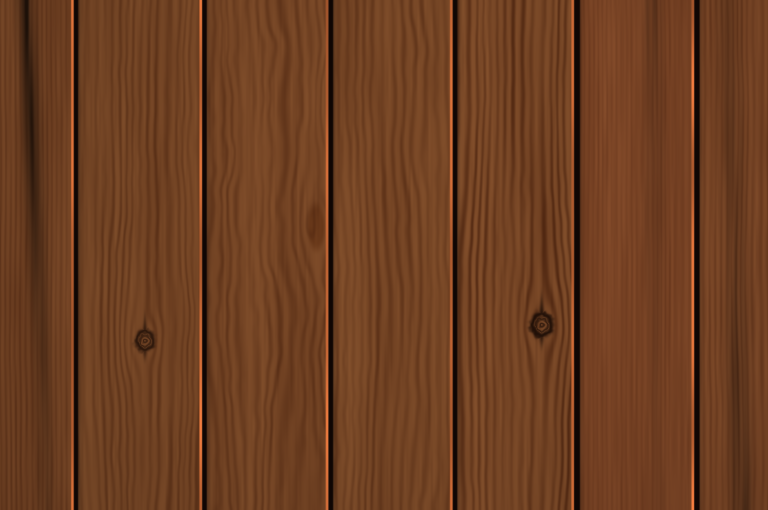
Reproduce this texture procedurally as a Shadertoy shader.

```glsl
// Seven upright stained wood planks with wavy grain, knots, dark gaps and lit orange edges.

float hash(vec2 p) {
    p = fract(p * vec2(0.1031, 0.1137));
    p += dot(p, p.yx + 33.33);
    return fract((p.x + p.y) * p.x * 17.0);
}

float noise(vec2 p) {
    vec2 c = floor(p), f = fract(p);
    f = f * f * (3.0 - 2.0 * f);
    return mix(mix(hash(c), hash(c + vec2(1, 0)), f.x),
               mix(hash(c + vec2(0, 1)), hash(c + vec2(1, 1)), f.x), f.y);
}

// Gap centres; the planks narrow slightly to the right.
float seamX(float n) { return 0.1484 + n * (0.2531 - 0.00211 * n); }

// Inverse of seamX: whole numbers fall on the gaps.
float plankCoord(float x) {
    return (0.2531 - sqrt(0.06406 - 0.00844 * (x - 0.1484))) / 0.00422;
}

// Per plank: lines per unit height, grain contrast, waviness, redness.
const vec4 planks[7] = vec4[7](
    vec4(100, 0.45, 0.15, 0.3), vec4(62, 0.65, 0.7, 0.1), vec4(46, 0.6, 1.5, 0.15),
    vec4(54, 0.6, 0.9, 0.1), vec4(60, 1.0, 0.6, 0.2), vec4(105, 0.25, 0.1, 0.9),
    vec4(92, 0.5, 0.2, 0.6));

// Knots: centre, radius, darkness. The pale one is a swirl in the grain.
const vec4 knots[3] = vec4[3](
    vec4(0.283, 0.332, 0.019, 0.85), vec4(1.058, 0.363, 0.022, 1.0),
    vec4(0.618, 0.555, 0.030, 0.0));

// Resin streaks: x at the top, drift to the bottom, width, strength.
const vec4 streaks[3] = vec4[3](
    vec4(0.053, 0.038, 0.017, 0.65), vec4(1.275, 0.01, 0.016, 0.25),
    vec4(1.425, 0.022, 0.022, 0.4));

void mainImage(out vec4 fragColor, in vec2 fragCoord) {
    vec2 p = fragCoord / iResolution.y;
    p.x *= 1.5 * iResolution.y / iResolution.x;
    float px = 1.5 / iResolution.x;

    float i = plankCoord(p.x);
    float id = floor(i);
    vec4 plank = planks[int(clamp(id + 1.0, 0.0, 6.0))];
    vec2 q = p + vec2(0.0, id * 7.3 + 20.0);

    // Slow bends and small ripples, stretched along the plank
    float bend = 0.034 * (noise(q * vec2(9.0, 2.6)) - 0.5)
               + 0.012 * (noise(q * vec2(22.0, 10.0)) - 0.5)
               + 0.004 * (noise(q * vec2(40.0, 28.0)) - 0.5);
    float grainX = p.x + bend * plank.z + 0.012 * (noise(vec2(q.y * 1.5, id)) - 0.5);

    // Knots push the grain lines aside
    float knotDark = 0.0, knotCore = 0.0, swirl = 0.0;
    for (int k = 0; k < 3; k++) {
        vec4 knot = knots[k];
        if (floor(plankCoord(knot.x)) != id) continue;
        vec2 d = p - knot.xy;
        float R = knot.z, pale = step(knot.w, 0.0);
        vec2 s = d * vec2(1.0, mix(0.55, 0.4, pale));
        grainX -= d.x * R * R * 1.5 / (dot(s, s) + 0.6 * R * R);

        float r = length(d * vec2(1.0, 0.9)) + 0.005 * (noise(d * 160.0 + 50.0) - 0.5);
        float ring = exp(-pow((r - 0.85 * R) / (0.25 * R), 2.0));
        float tail = exp(-pow(d.x / (0.1 * R + 0.4 * R * exp(-abs(d.y) / R)), 2.0))
                   * smoothstep(d.y > 0.0 ? 3.6 * R : 2.6 * R, 0.5 * R, abs(d.y));
        float inside = smoothstep(R, 0.6 * R, r);
        float rings = 0.35 + 0.35 * sin(r / R * 16.0);
        knotDark += knot.w * max(max(ring, tail * (1.0 - inside)), inside * rings);
        knotCore += knot.w * inside;
        swirl += pale * smoothstep(1.1, 0.6, length(d / vec2(0.019, 0.052)));
    }

    // Growth lines with uneven strength, plus fine fibres
    float phase = grainX * plank.x + 1.3 * noise(vec2(grainX * 26.0, id * 3.0));
    float line = pow(0.5 + 0.5 * sin(6.2832 * phase), 1.6);
    line *= 0.35 + 0.9 * noise(vec2(phase * 0.6, q.y * 2.5));
    float fibre = noise(q * vec2(230.0, 9.0)) - 0.5;
    float broad = noise(q * vec2(16.0, 1.6)) - 0.5;
    float tone = 0.76 - 0.75 * plank.y * (line - 0.22) + 0.26 * fibre + 0.3 * broad;

    vec3 wood = mix(vec3(0.32, 0.165, 0.075), vec3(0.475, 0.29, 0.157), tone);
    wood *= mix(vec3(1.0), vec3(1.05, 0.97, 1.0), plank.w);
    wood *= mix(vec3(1.0), vec3(0.86, 0.78, 0.66), swirl);

    // Streaks break up into fibres and fade along the plank
    for (int k = 0; k < 3; k++) {
        vec4 streak = streaks[k];
        float off = (p.x - streak.x - streak.y * (1.0 - p.y)) / streak.z;
        float fade = k == 2 ? 1.0 - 0.6 * p.y : 0.25 + 0.75 * smoothstep(0.1, 0.8, p.y);
        float grit = 0.3 + 0.9 * noise(vec2(grainX * 130.0, p.y * 4.0));
        wood *= 1.0 - min(streak.w * exp(-off * off) * fade * grit, 0.7);
    }
    wood = mix(wood, vec3(0.40, 0.24, 0.13), 0.5 * knotCore);
    wood = mix(wood, vec3(0.10, 0.045, 0.02), min(0.9 * knotDark, 0.9));

    // Soft light falling off towards the corners
    vec2 v = p - vec2(0.8, 0.6);
    wood *= 1.05 - 0.14 * dot(v, v);

    // Lit plank edge on the left of each gap, shadow inside the gap
    float seam = floor(i + 0.5);
    float gap = p.x - seamX(seam);
    float halfGap = 0.0040 + 0.0016 * hash(vec2(seam + 9.0, 4.0));
    wood *= 1.0 - 0.3 * exp(-max(gap - halfGap, 0.0) / 0.004) * step(0.0, gap);
    float rim = smoothstep(px, -px, abs(gap + halfGap + 0.0028) - 0.0027);
    float glow = 0.65 + 0.4 * noise(vec2(p.y * 6.0, seam * 5.0 + 40.0));
    wood = mix(wood, vec3(0.95, 0.49, 0.25) * glow, rim * 0.95);
    float shade = smoothstep(px, -px, abs(gap) - halfGap);
    wood = mix(wood, vec3(0.06, 0.025, 0.015), shade);

    fragColor = vec4(clamp(wood, 0.0, 1.0), 1.0);
}
```
